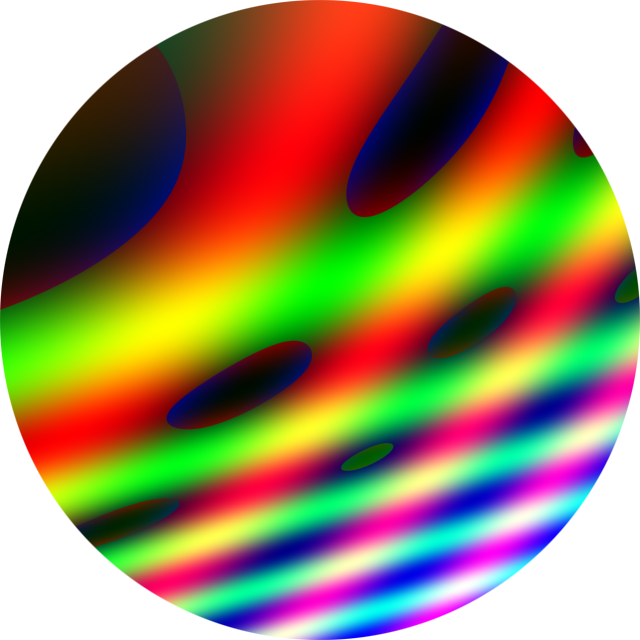
Write a WebGL 2 fragment shader that draws this background.

```glsl
#version 300 es
precision highp float;

uniform vec2 u_resolution;
out vec4 fragColor;

const vec3 PAPER = vec3(1.0);
const float DISC_RADIUS = 0.5;
const float SWAP_LEVEL = 0.48;

// Smooth wave: 0 at even phases, 1 at odd phases
vec3 wave(vec3 phase) {
    return 0.5 - 0.5 * cos(3.14159265 * phase);
}

// Steep diagonal bands, growing denser away from the corner
float redPhase(vec2 p) {
    float along = 0.5 * (p.x + p.y);
    float across = p.x - p.y;
    float base = 14.0 * along * along - 3.0 * along + 0.2;
    return base + across * (0.5 + 0.5 * along) + 0.6 * across * across;
}

// Shallow bands with cubic chirp
float greenPhase(vec2 p) {
    float v = p.y + 0.27 * p.x;
    return 7.0 * v * v * v - 0.36 - 0.26 * smoothstep(0.55, 0.85, v);
}

// One slow band rising toward the far corner
float bluePhase(vec2 p) {
    float u = p.y + 0.57 * p.x;
    return 0.38 * u * u * u + 0.25 * u - 0.29;
}

// Antialiased step: 1 where value lies below the limit
float below(float value, float limit) {
    float width = max(fwidth(value), 1e-5);
    return 1.0 - smoothstep(-0.7 * width, 0.7 * width, value - limit);
}

// Interfering bands; the darkest pockets rotate their channels
vec3 bandColor(vec2 p) {
    vec3 color = wave(vec3(redPhase(p), greenPhase(p), bluePhase(p)));
    float brightness = color.r + color.g + color.b;
    return mix(color, color.gbr, below(brightness, SWAP_LEVEL));
}

void main() {
    float side = min(u_resolution.x, u_resolution.y);
    vec2 centered = (gl_FragCoord.xy - 0.5 * u_resolution) / side;

    // Band space starts at the upper left corner
    vec2 p = vec2(0.5 + centered.x, 0.5 - centered.y);
    float disc = below(length(centered), DISC_RADIUS);
    fragColor = vec4(mix(PAPER, bandColor(p), disc), 1.0);
}
```
